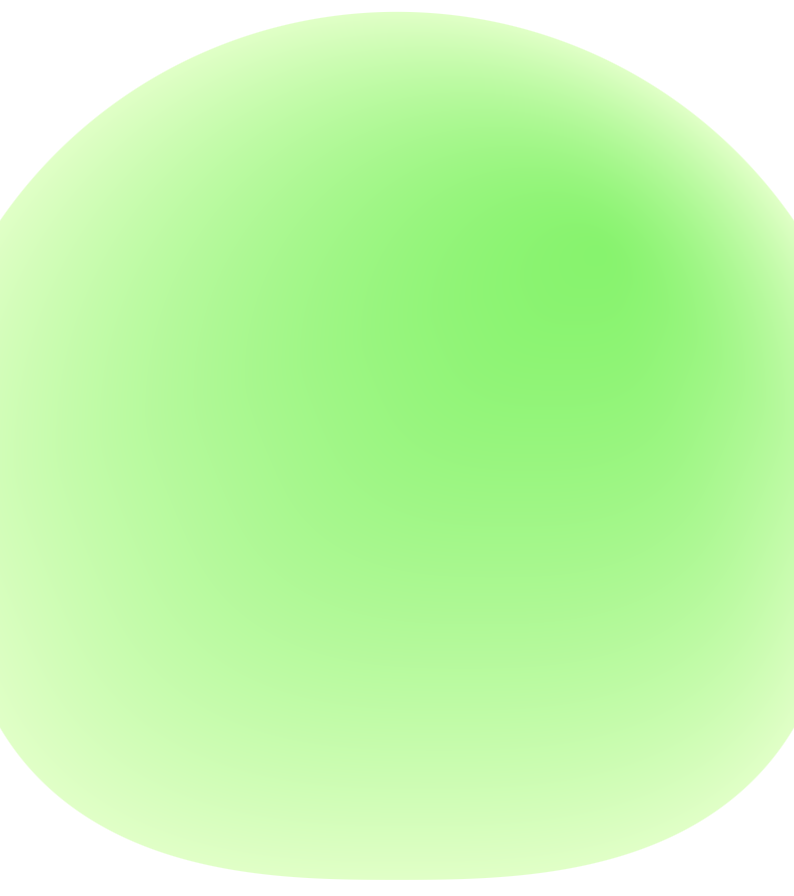
Give the GLSL for this background, as a WebGL 2 fragment shader.

```glsl
#version 300 es
precision highp float;

#define CENTER_Y 0.449
#define TOP_RADIUS 0.5378
#define BASE_HALF_WIDTH 0.495
#define BASE_HEIGHT 0.431
#define BASE_POWER 2.7
#define FOCUS vec2(0.227, 0.271)
#define FALLOFF 1.5
#define CORE_COLOR vec3(0.53, 0.953, 0.43)
#define RIM_COLOR vec3(0.88, 1.0, 0.78)

uniform vec2 u_resolution;
out vec4 fragColor;

// Implicit outline: round dome above, flattened superellipse below.
// Negative inside, zero on the rim.
float outline(vec2 p) {
    float height = p.y > 0.0 ? TOP_RADIUS : BASE_HEIGHT;
    float v = abs(p.y) / height;
    float flatten = p.y > 0.0 ? 0.0 : smoothstep(0.0, 0.6, v);
    float halfWidth = mix(TOP_RADIUS, BASE_HALF_WIDTH, flatten);
    float power = mix(2.0, BASE_POWER, flatten);
    return pow(abs(p.x) / halfWidth, power) + pow(v, power) - 1.0;
}

// Distance from the focus to the rim, found by bisection.
float rimDistance(vec2 direction) {
    float near = 0.0;
    float far = 1.5;
    for (int i = 0; i < 20; i++) {
        float middle = 0.5 * (near + far);
        if (outline(FOCUS + direction * middle) < 0.0) near = middle;
        else far = middle;
    }
    return 0.5 * (near + far);
}

void main() {
    // Canvas height is one unit, centred horizontally on the shape.
    vec2 p = (gl_FragCoord.xy - vec2(0.5 * u_resolution.x, 0.0)) / u_resolution.y;
    p.y -= CENTER_Y;

    // Focal gradient that reaches the pale colour along the whole rim.
    vec2 ray = p - FOCUS;
    float reach = max(length(ray), 1e-5);
    float t = clamp(reach / rimDistance(ray / reach), 0.0, 1.0);
    vec3 color = mix(CORE_COLOR, RIM_COLOR, pow(t, FALLOFF));

    // Smooth silhouette over white.
    float level = outline(p);
    float coverage = clamp(0.5 - level / max(fwidth(level), 1e-5), 0.0, 1.0);
    fragColor = vec4(mix(vec3(1.0), color, coverage), 1.0);
}
```
